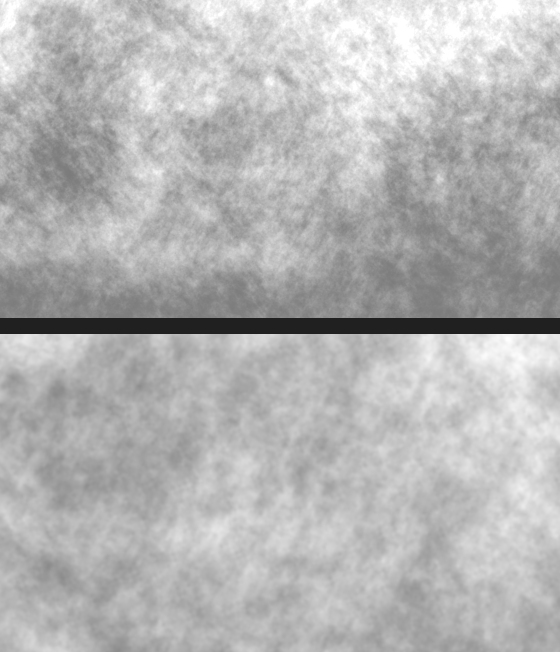
Top, the full canvas; bottom, a detail of the centre.
This texture is drawn by a Shadertoy shader. Its source:

```glsl
// Draws a grey, weathered cloud of mottled mist, bright above and dark below.

float hash(vec2 p) {
    vec3 q = fract(p.xyx * 0.1031);
    q += dot(q, q.yzx + 33.33);
    return fract((q.x + q.y) * q.z);
}

float valueNoise(vec2 p) {
    vec2 cell = floor(p), f = fract(p);
    f = f * f * (3.0 - 2.0 * f);
    return mix(mix(hash(cell), hash(cell + vec2(1, 0)), f.x),
               mix(hash(cell + vec2(0, 1)), hash(cell + vec2(1, 1)), f.x), f.y);
}

mat2 rotation(float angle) {
    float c = cos(angle), s = sin(angle);
    return mat2(c, s, -s, c);
}

// Layered noise centred on zero
float cloud(vec2 p, int octaves, float gain) {
    float sum = 0.0, amplitude = 0.5;
    for (int i = 0; i < octaves; i++) {
        sum += amplitude * (valueNoise(p + 50.0) - 0.5);
        p = rotation(0.65) * p * 2.03 + 17.3;
        amplitude *= gain;
    }
    return sum;
}

// Streaks that keep one slant through all octaves
float streaks(vec2 p) {
    float sum = 0.0, amplitude = 0.5;
    for (int i = 0; i < 3; i++) {
        sum += amplitude * (valueNoise(p + 80.0) - 0.5);
        p = p * 1.9 + 11.7;
        amplitude *= 0.75;
    }
    return sum;
}

float softSpot(vec2 p, vec2 center, vec2 radius) {
    vec2 d = (p - center) / radius;
    return exp(-dot(d, d));
}

void mainImage(out vec4 fragColor, in vec2 fragCoord) {
    vec2 uv = fragCoord / iResolution.xy;
    vec2 p = fragCoord / iResolution.y;

    // Ragged outlines for the broad patches
    vec2 warp = vec2(cloud(p * 4.0, 5, 0.6), cloud(p * 4.0 + 31.0, 5, 0.6));
    vec2 q = uv + 0.17 * warp;

    // Broad light and shade
    float tone = 0.61 + 0.235 * q.y;
    tone += 0.14 * softSpot(q, vec2(0.62, 0.93), vec2(0.20, 0.22));
    tone += 0.12 * softSpot(q, vec2(0.92, 0.95), vec2(0.12, 0.14));
    tone += 0.07 * softSpot(q, vec2(0.84, 0.68), vec2(0.14, 0.16));
    tone += 0.11 * softSpot(q, vec2(0.67, 0.46), vec2(0.06, 0.07));
    tone += 0.11 * softSpot(q, vec2(0.50, 0.20), vec2(0.18, 0.06));
    tone += 0.05 * softSpot(q, vec2(0.30, 0.86), vec2(0.09, 0.12));
    tone -= 0.08 * softSpot(q, vec2(0.13, 0.55), vec2(0.13, 0.18));
    tone -= 0.06 * softSpot(q, vec2(0.36, 0.60), vec2(0.08, 0.07));
    tone -= 0.12 * softSpot(q, vec2(0.95, 0.12), vec2(0.20, 0.22));
    tone -= 0.09 * softSpot(q, vec2(0.20, 0.05), vec2(0.20, 0.12));

    // Billows, mottling and slanted wisps
    float billows = cloud(p * 4.5 + 7.0, 7, 0.66);
    float mottling = cloud(p * 26.0 + 0.5 * warp + 3.0, 4, 0.8);
    vec2 across = rotation(0.5) * p * vec2(46.0, 18.0);
    vec2 along = rotation(-0.7) * p * vec2(46.0, 18.0);
    float lean = smoothstep(-0.06, 0.06, warp.x);
    float wisps = mix(streaks(across), streaks(along), lean);
    float contrast = mix(0.72, 1.05, smoothstep(0.0, 0.6, uv.y));
    tone += contrast * (0.46 * billows + 0.19 * mottling + 0.16 * wisps);

    // Soft dark floor, clipped highlights
    float grey = 0.48 + log(1.0 + exp((tone - 0.48) * 24.0)) / 24.0;
    fragColor = vec4(vec3(min(grey, 1.0)), 1.0);
}
```
